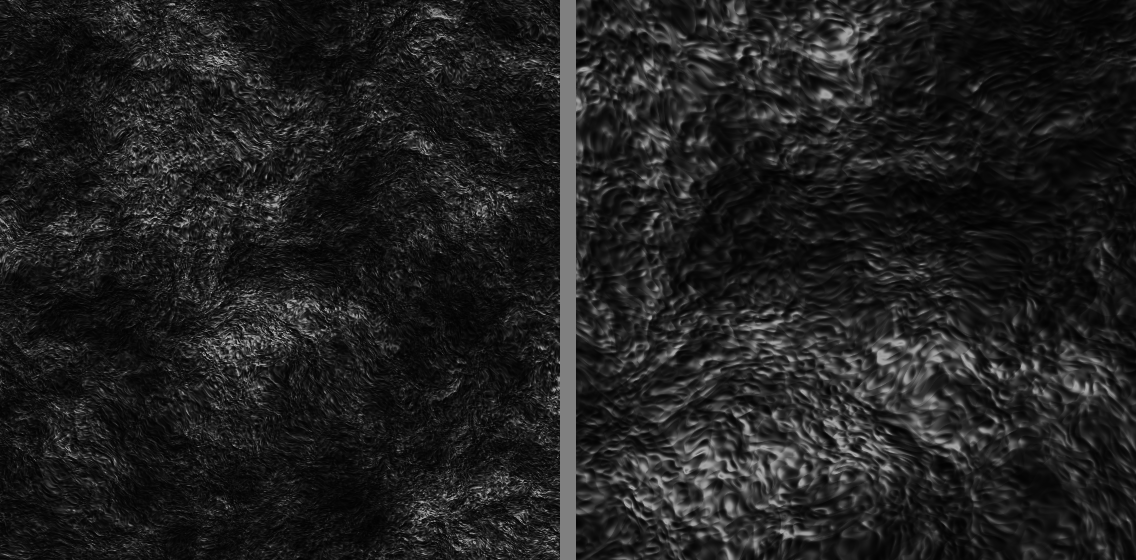
Left, the full canvas; right, a detail of the centre.
Reproduce this texture procedurally as a Shadertoy shader.

```glsl
// Glossy black crumpled rock: creased relief with fine glints under a patchy sheen.

const float MEDIAN_TONE = 0.083;
const float RELIEF_CONTRAST = 0.58;
const float FLAKE_CONTRAST = 0.85;
const float PATCH_CONTRAST = 1.45;
const float SLOPE_STEP = 0.0008;
const int RELIEF_OCTAVES = 6;

// Sine-free hash: a random vector in the square -1..1
vec2 hashGradient(vec2 cell) {
    vec3 q = fract(cell.xyx * vec3(0.1031, 0.1030, 0.0973));
    q += dot(q, q.yzx + 33.33);
    return 2.0 * fract((q.xx + q.yz) * q.zy) - 1.0;
}

// Gradient noise, centred on zero
float gradientNoise(vec2 p) {
    vec2 cell = floor(p);
    vec2 f = p - cell;
    vec2 blend = f * f * f * (f * (f * 6.0 - 15.0) + 10.0);
    vec2 right = vec2(1.0, 0.0);
    float a = dot(hashGradient(cell), f);
    float b = dot(hashGradient(cell + right), f - right);
    float c = dot(hashGradient(cell + right.yx), f - right.yx);
    float d = dot(hashGradient(cell + 1.0), f - 1.0);
    return 1.2 * mix(mix(a, b, blend.x), mix(c, d, blend.x), blend.y);
}

vec2 noisePair(vec2 p) {
    return vec2(gradientNoise(p + 17.3), gradientNoise(p + 61.7));
}

mat2 rotation(float angle) {
    float c = cos(angle), s = sin(angle);
    return mat2(c, s, -s, c);
}

// Folded noise octaves; each finer octave is a little steeper
float creasedHeight(vec2 p, float frequency) {
    float height = 0.0;
    float steepness = 0.32;
    mat2 turn = rotation(0.65);
    p *= frequency;
    for (int i = 0; i < RELIEF_OCTAVES; i++) {
        height += steepness / frequency * abs(gradientNoise(p + 9.7 * float(i)));
        p = turn * p * 2.0;
        frequency *= 2.0;
        steepness *= 1.25;
    }
    return height;
}

// Slope of the relief along the light direction
float reliefSlope(vec2 p, vec2 light, float stepSize) {
    vec2 offset = light * stepSize;
    float rise = creasedHeight(p + offset, 5.0) - creasedHeight(p - offset, 5.0);
    return rise / (2.0 * stepSize);
}

// Small hard-edged facets and finer grit, centred on zero
float flakes(vec2 p) {
    float facets = smoothstep(-0.2, 0.3, gradientNoise(rotation(0.9) * p * 105.0)) - 0.45;
    float grit = gradientNoise(rotation(0.3) * p * 215.0 + 13.1);
    return 0.7 * facets + 1.3 * grit;
}

// Broad bright and dark regions, broken into clusters
float sheenPatches(vec2 p) {
    return gradientNoise(p * 3.3 + 5.2)
         + 0.65 * gradientNoise(p * 6.7 + 23.9)
         + 0.5 * gradientNoise(p * 14.0 + 41.4)
         + 0.4 * gradientNoise(p * 31.0 + 87.6);
}

void mainImage(out vec4 fragColor, in vec2 fragCoord) {
    vec2 uv = fragCoord / iResolution.y;

    // Crumple the surface and stretch it along a falling diagonal
    vec2 warped = uv + 0.06 * noisePair(uv * 3.0) + 0.014 * noisePair(uv * 16.0);
    warped += 0.005 * noisePair(uv * 43.0);
    vec2 rock = rotation(0.4) * warped * vec2(0.9, 1.1);

    // Let the reflected light swing across the surface
    float lightAngle = 1.8 + 2.0 * gradientNoise(uv * 2.6 + 71.0)
                     + 1.2 * gradientNoise(uv * 11.0 + 33.0);
    vec2 light = rotation(lightAngle) * vec2(1.0, 0.0);

    // Combine as exposure, so highlights are rare and shadows stay deep
    float patches = sheenPatches(warped);
    float relief = reliefSlope(rock, light, SLOPE_STEP);
    float sparkle = RELIEF_CONTRAST * relief + FLAKE_CONTRAST * flakes(rock);
    float contrast = clamp(1.0 + 0.4 * patches, 0.6, 1.4);
    float tone = MEDIAN_TONE * exp(contrast * sparkle + PATCH_CONTRAST * patches);

    // Soft shoulder for the strongest glints
    tone /= 1.0 + 0.6 * tone * tone;
    fragColor = vec4(vec3(clamp(tone, 0.0, 1.0)), 1.0);
}
```
